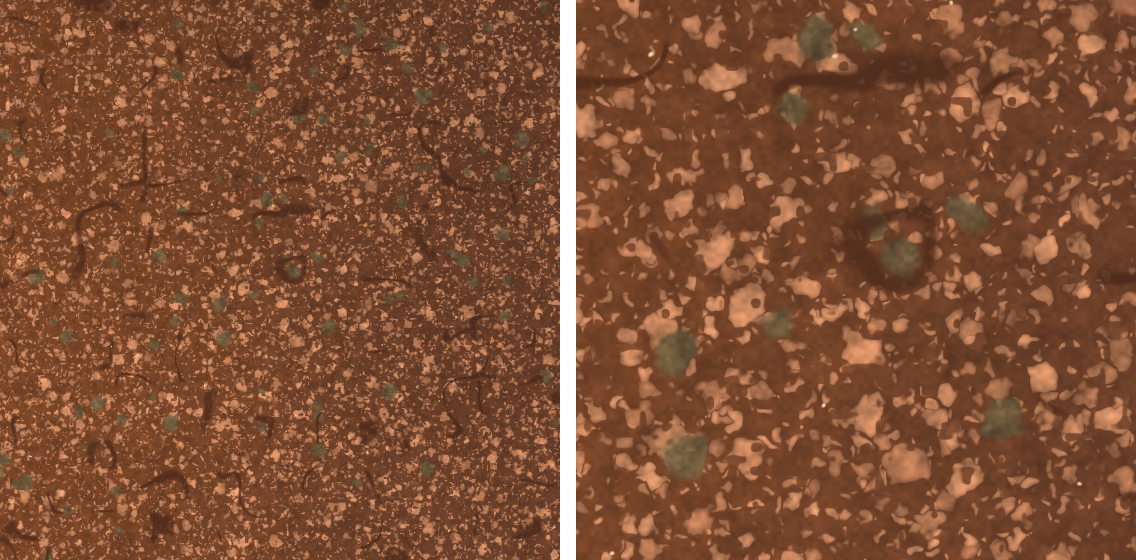
Left: the whole. Right: its middle third, enlarged.
Reproduce this texture procedurally as a Shadertoy shader.

```glsl
// Speckled brown stone: three sizes of ragged salmon grains in a dark matrix,
// with grey-green spots, short dark veins and a few bright glints.
// Grains are jittered cell ellipses, roughened by value noise.

vec3 hash3(vec2 p) {
    vec3 q = fract(p.xyx * vec3(0.1031, 0.1030, 0.0973));
    q += dot(q, q.yxz + 33.33);
    return fract((q.xxy + q.yzz) * q.zyx);
}

float noise(vec2 p) {
    vec2 cell = floor(p), f = fract(p);
    f = f * f * (3.0 - 2.0 * f);
    float low = mix(hash3(cell).x, hash3(cell + vec2(1, 0)).x, f.x);
    float high = mix(hash3(cell + vec2(0, 1)).x, hash3(cell + vec2(1, 1)).x, f.x);
    return mix(low, high, f.y);
}

float fbm(vec2 p) {
    float sum = 0.0, gain = 0.53;
    for (int i = 0; i < 4; i++) {
        sum += gain * noise(p);
        p = mat2(1.6, 1.2, -1.2, 1.6) * p + 17.3;
        gain *= 0.5;
    }
    return sum;
}

vec2 noiseOffset(vec2 p) {
    return vec2(noise(p), noise(p + 71.7)) - 0.5;
}

// Nearest scattered ellipse: x = signed distance in canvas units, y = random tone
vec2 grains(vec2 p, float count, float share, float minRadius, float maxRadius) {
    vec2 g = p * count, home = floor(g), best = vec2(1.0, 0.0);
    for (int y = -1; y <= 1; y++)
    for (int x = -1; x <= 1; x++) {
        vec2 cell = home + vec2(x, y);
        vec3 place = hash3(cell + count), look = hash3(cell + count * 3.0 + 9.0);
        if (place.z > share) continue;
        vec2 q = g - cell - 0.5 - (place.xy - 0.5) * 0.7;
        float angle = look.x * 6.283;
        q = mat2(cos(angle), sin(angle), -sin(angle), cos(angle)) * q;
        q.y *= 1.0 + 0.5 * look.z;
        float radius = mix(minRadius, maxRadius, look.y * look.y);
        float d = (length(q) - radius) / count;
        if (d < best.x) best = vec2(d, look.z);
    }
    return best;
}

void mainImage(out vec4 fragColor, in vec2 fragCoord) {
    vec2 uv = fragCoord / iResolution.y;
    float soft = max(0.0010, 0.8 / iResolution.y);
    float patches = fbm(uv * 7.0 + 3.0);
    float dust = noise(uv * 330.0) - 0.5;
    float mottle = fbm(uv * 90.0 + 40.0) - 0.5;

    // Matrix: red-brown on the left, duller towards the right
    vec3 color = mix(vec3(0.45, 0.255, 0.145), vec3(0.405, 0.24, 0.16), smoothstep(0.1, 0.9, uv.x));
    color *= 1.0 + 0.30 * mottle + 0.14 * dust;

    // Ragged outlines
    vec2 ragged = uv + 0.0065 * noiseOffset(uv * 120.0) + 0.0040 * noiseOffset(uv * 260.0 + 5.0);

    // Grey-green spots, gathered in loose groups
    float groups = smoothstep(0.38, 0.62, fbm(uv * 4.0 + 20.0));
    vec2 spot = grains(ragged + 0.37, 27.0, 0.05 + 0.18 * groups, 0.24, 0.42);
    float green = smoothstep(0.003, -0.003, spot.x);
    vec3 greenTone = vec3(0.40, 0.34, 0.23) * (1.0 + 0.6 * mottle + 0.2 * dust);

    // Salmon grains in three sizes
    float density = 0.75 + 0.5 * patches;
    vec2 large = grains(ragged, 40.0, 0.34 * density, 0.26, 0.52);
    vec2 medium = grains(ragged + 0.13, 72.0, 0.58 * density, 0.20, 0.50);
    vec2 small = grains(ragged + 0.71, 125.0, 0.50 * density, 0.18, 0.46);
    vec2 grain = large.x < medium.x ? large : medium;
    grain = small.x < grain.x ? small : grain;
    float cover = smoothstep(soft, -soft, grain.x);

    // Pores eat into the grains, and their rims are darker
    float pores = smoothstep(0.66, 0.80, noise(uv * 150.0 + 60.0));
    cover *= 1.0 - 0.85 * pores;
    vec3 salmon = mix(vec3(0.67, 0.435, 0.30), vec3(0.81, 0.55, 0.39), grain.y);
    salmon *= 1.0 + 0.45 * mottle + 0.16 * dust;
    salmon *= mix(0.86, 1.03, smoothstep(0.0, 0.0045, -grain.x));
    color = mix(color, salmon, cover);
    color = mix(color, greenTone, green * 0.85);

    // Short, bent dark veins
    vec2 bent = uv + 0.03 * noiseOffset(uv * 22.0);
    float ridge = abs(noise(bent * 17.0 + 8.0) - 0.5);
    float gaps = smoothstep(0.56, 0.68, noise(uv * 21.0 + 90.0));
    float vein = smoothstep(0.065, 0.015, ridge) * gaps;
    color = mix(color, vec3(0.29, 0.155, 0.10), 0.75 * vein);

    // Sparse glints
    vec2 glint = grains(uv + 0.53, 40.0, 0.016, 0.04, 0.085);
    color = mix(color, vec3(0.95, 0.83, 0.62), smoothstep(soft, -soft, glint.x));

    // Broad light: a little dimmer at the upper right
    color *= 1.05 - 0.13 * smoothstep(0.5, 1.9, uv.x + uv.y) + 0.12 * (patches - 0.5);
    fragColor = vec4(clamp(color, 0.0, 1.0), 1.0);
}
```
